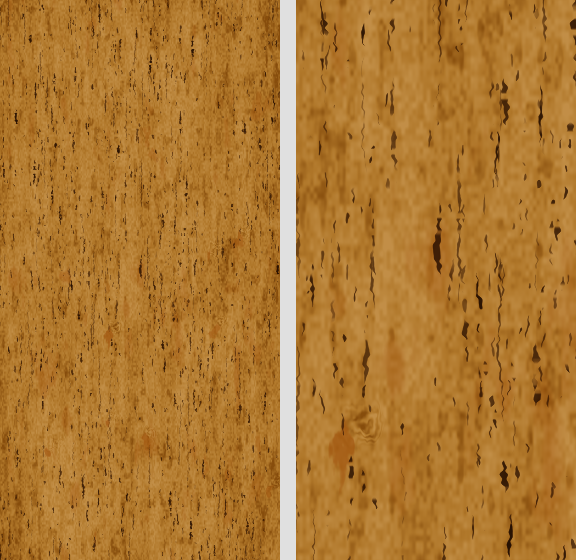
Left, the full canvas; right, a detail of the centre.
A WebGL 2 fragment shader for this texture:

```glsl
#version 300 es
precision highp float;
// Weathered honey-coloured wood: layered stretched noise gives the vertical
// streaks and smudges, jittered cells scatter dark broken cracks and flecks,
// and warped ellipses add rusty stains and faint curled knots.

#define SHADE vec3(0.565, 0.340, 0.075)
#define WOOD  vec3(0.690, 0.467, 0.163)
#define LIGHT vec3(0.748, 0.543, 0.258)
#define RUST  vec3(0.625, 0.320, 0.045)
#define CRACK_TINT vec3(0.230, 0.160, 0.085)
#define CRACK_DENSITY 0.42
#define FLECK_DENSITY 0.36
#define STAIN_DENSITY 0.48
#define TONE_BIAS 0.46
#define EDGE_DARKENING 0.50
#define GRAIN 1.15

uniform vec2 u_resolution;
out vec4 fragColor;

vec3 hash3(vec2 p) {
    vec3 q = fract(vec3(p.xyx) * vec3(0.1031, 0.1030, 0.0973));
    q += dot(q, q.yxz + 33.33);
    return fract((q.xxy + q.yzz) * q.zyx);
}

float noise(vec2 p) {
    vec2 i = floor(p), f = fract(p);
    f = f * f * (3.0 - 2.0 * f);
    float low = mix(hash3(i).x, hash3(i + vec2(1, 0)).x, f.x);
    float high = mix(hash3(i + vec2(0, 1)).x, hash3(i + vec2(1, 1)).x, f.x);
    return mix(low, high, f.y);
}

// Fractal noise centred on zero
float fbm(vec2 p) {
    float sum = 0.0, amp = 0.5;
    for (int i = 0; i < 4; i++) {
        sum += amp * (noise(p) - 0.5);
        p = p * 2.03 + 17.7;
        amp *= 0.5;
    }
    return sum;
}

// Upright ragged strokes, one per chosen cell, broken along their length
float strokes(vec2 p, vec2 cells, float halfLen, float halfWidth, float density, float seed) {
    float px = 0.7 / u_resolution.x;
    float wobble = (noise(p * vec2(14.0, 24.0) + seed) - 0.5) * 0.007;
    wobble += (noise(p * vec2(60.0, 170.0) + seed) - 0.5) * 0.004;
    vec2 id = floor(p * cells);
    float ink = 0.0;
    for (int j = -1; j <= 1; j++)
    for (int i = -1; i <= 1; i++) {
        vec2 cell = id + vec2(i, j);
        vec3 r = hash3(cell + seed);
        vec3 s = hash3(cell + seed + 91.0);
        vec2 centre = (cell + r.xy) / cells;
        float crowd = 2.0 * noise(centre * vec2(13.0, 2.0) + 5.0);
        if (r.z > density * crowd) continue;
        vec2 d = p - centre;
        float along = abs(d.y) / (halfLen * mix(0.25, 1.0, s.x));
        float ragged = noise(vec2(s.y * 300.0, p.y * 190.0));
        float width = halfWidth * mix(0.45, 1.25, s.z * s.z) * (1.0 - along * along * along) * mix(0.2, 1.6, ragged);
        float line = 1.0 - smoothstep(-px, px, abs(d.x + wobble) - width);
        float gaps = smoothstep(0.25, 0.50, noise(vec2(s.z * 200.0, p.y * 105.0)));
        ink = max(ink, line * gaps * (1.0 - smoothstep(0.85, 1.1, along)) * mix(0.4, 1.0, s.y));
    }
    return ink;
}

// x: rusty stain cover, y: signed relief of curled knots
vec2 blemishes(vec2 p) {
    vec2 cells = vec2(5.0, 4.0), id = floor(p * cells), result = vec2(0.0);
    vec2 warp = vec2(fbm(p * vec2(45.0, 24.0)), fbm(p * vec2(40.0, 28.0) + 40.0));
    for (int j = -1; j <= 1; j++)
    for (int i = -1; i <= 1; i++) {
        vec2 cell = id + vec2(i, j);
        vec3 r = hash3(cell + 210.0);
        vec3 s = hash3(cell + 333.0);
        if (r.z > STAIN_DENSITY) continue;
        vec2 d = p - (cell + r.xy) / cells + warp * 0.06;
        float stain = length(d / vec2(mix(0.010, 0.022, s.x), mix(0.014, 0.050, s.y)));
        result.x = max(result.x, (1.0 - smoothstep(0.55, 1.05, stain)) * mix(0.4, 1.0, s.z));
        float knot = length((d - vec2(0.02, 0.03)) / vec2(0.042, 0.034));
        result.y += sin(knot * 15.0 + warp.x * 22.0) * (1.0 - smoothstep(0.3, 1.2, knot)) * step(0.4, s.z);
    }
    return result;
}

void main() {
    vec2 p = gl_FragCoord.xy / u_resolution.x;
    vec2 uv = gl_FragCoord.xy / u_resolution;
    vec2 blemish = blemishes(p);

    // Tone: broad bands, fine streaks, blotches, grain and darker borders
    float tone = TONE_BIAS + 1.05 * fbm(p * vec2(9.0, 1.0));
    tone += 1.4 * fbm(p * vec2(55.0, 4.0) + 30.0);
    tone += 1.3 * fbm(p * vec2(17.0, 10.0) + 60.0);
    tone += GRAIN * (noise(p * vec2(230.0, 130.0)) - 0.5);
    tone -= 0.8 * smoothstep(0.62, 0.90, noise(p * vec2(85.0, 30.0) + 9.0));
    vec2 border = min(uv, 1.0 - uv);
    tone -= EDGE_DARKENING * (1.0 - smoothstep(0.0, 0.20, border.x));
    tone -= 0.5 * EDGE_DARKENING * (1.0 - smoothstep(0.0, 0.12, border.y));
    tone += 0.55 * blemish.y;
    vec3 colour = tone < 0.0 ? mix(WOOD, SHADE, min(-tone, 1.3)) : mix(WOOD, LIGHT, min(tone, 1.2));

    // Rust: isolated stains plus small warm smears
    float smear = smoothstep(0.12, 0.30, fbm(p * vec2(26.0, 8.0) + 120.0));
    colour = mix(colour, RUST, max(0.75 * blemish.x, 0.35 * smear));

    // Cracks, small flecks and long hairlines
    float ink = strokes(p, vec2(18.0, 11.0), 0.046, 0.0029, CRACK_DENSITY, 11.0);
    ink = max(ink, 0.70 * strokes(p, vec2(42.0, 36.0), 0.015, 0.0020, FLECK_DENSITY, 57.0));
    ink = max(ink, 0.45 * strokes(p, vec2(18.0, 6.0), 0.120, 0.0015, 0.45, 140.0));
    fragColor = vec4(colour * pow(CRACK_TINT, vec3(ink)), 1.0);
}
```
